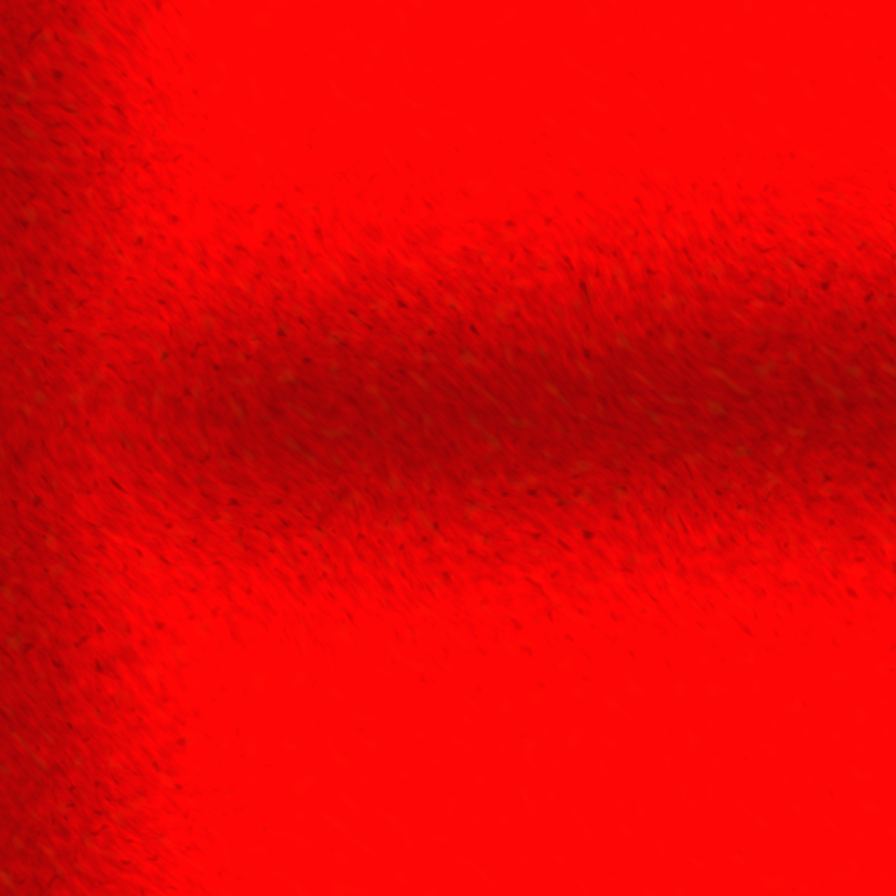
Write a WebGL 1 fragment shader that draws this texture.

```glsl
precision highp float;
uniform vec2 u_resolution;

#define LIT_LEVEL 1.065
#define SHADE_DEPTH 0.43
#define FOLD_HEIGHT 0.545
#define FOLD_WIDTH 0.165
#define EDGE_WIDTH 0.15
#define FIBER_ANGLE -0.80
#define FIBER_SCALE vec2(44.0, 105.0)
#define FIBER_CONTRAST 0.12
#define MOTTLE_CONTRAST 0.06
#define SPECK_CONTRAST 0.26

vec2 gradientAt(vec2 cell) {
  float angle = 6.2832 * fract(sin(dot(cell, vec2(127.1, 311.7))) * 43758.55);
  return vec2(cos(angle), sin(angle));
}

float gradientNoise(vec2 p) {
  vec2 cell = floor(p);
  vec2 f = p - cell;
  vec2 blend = f * f * f * (f * (f * 6.0 - 15.0) + 10.0);
  float a = dot(gradientAt(cell), f);
  float b = dot(gradientAt(cell + vec2(1.0, 0.0)), f - vec2(1.0, 0.0));
  float c = dot(gradientAt(cell + vec2(0.0, 1.0)), f - vec2(0.0, 1.0));
  float d = dot(gradientAt(cell + vec2(1.0, 1.0)), f - vec2(1.0, 1.0));
  return mix(mix(a, b, blend.x), mix(c, d, blend.x), blend.y);
}

float fbm(vec2 p) {
  float sum = 0.0;
  float amplitude = 1.0;
  for (int i = 0; i < 3; i++) {
    sum += amplitude * gradientNoise(p);
    p = p * 1.93 + vec2(17.3, 9.1);
    amplitude *= 0.55;
  }
  return sum;
}

float bell(float x) {
  return exp(-x * x);
}

// Soft shadow of a horizontal fold, joined to a dark left edge
float shadow(vec2 uv) {
  float center = FOLD_HEIGHT + 0.012 * sin(uv.x * 4.5 - 3.0);
  float foldWidth = FOLD_WIDTH * (1.0 + 0.06 * gradientNoise(uv * 3.0));
  float fold = bell((uv.y - center) / foldWidth);
  fold *= mix(0.55, 1.0, smoothstep(0.0, 0.35, uv.x));
  float edgeWidth = EDGE_WIDTH * (1.0 + 0.2 * gradientNoise(vec2(3.7, uv.y * 4.0)));
  float edge = 0.88 * bell(uv.x / edgeWidth);
  return sqrt(length(vec2(fold * fold, edge * edge)));
}

void main() {
  vec2 uv = gl_FragCoord.xy / u_resolution.y;

  // Coordinates along and across the nap, bent by slow noise
  vec2 bend = vec2(gradientNoise(uv * 5.0), gradientNoise(uv * 5.0 + 31.4));
  vec2 q = uv + 0.035 * bend;
  float s = sin(FIBER_ANGLE);
  float c = cos(FIBER_ANGLE);
  vec2 nap = vec2(c * q.x + s * q.y, c * q.y - s * q.x);

  // Short fibers, cloudy mottling and sparse dark pits
  float fibers = fbm(nap * FIBER_SCALE);
  float mottle = fbm(nap * vec2(26.0, 38.0) + 71.0);
  float pits = smoothstep(0.22, 0.65, gradientNoise(nap * vec2(62.0, 85.0) + 133.0));

  float shade = shadow(uv);
  float penumbra = 4.0 * shade * (1.0 - min(shade, 1.0));
  float texture = FIBER_CONTRAST * fibers + MOTTLE_CONTRAST * mottle
                - SPECK_CONTRAST * pits * (0.3 + 0.5 * penumbra);
  float red = LIT_LEVEL - SHADE_DEPTH * shade + texture * (0.75 + 0.35 * penumbra);

  // Faint warm tint on scattered fibers
  float warmth = smoothstep(0.15, 0.6, gradientNoise(nap * vec2(35.0, 65.0) + 211.0));
  float green = 0.010 + 0.010 * red * red + 0.07 * warmth * (0.25 + 0.75 * min(shade, 1.0));
  gl_FragColor = vec4(clamp(red, 0.0, 0.995), green, 0.022, 1.0);
}
```
